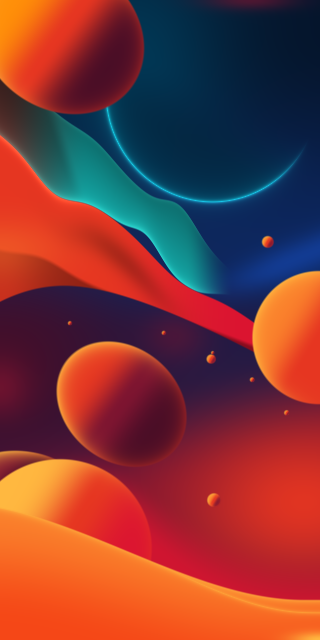
Reproduce this background procedurally as a WebGL 1 fragment shader.

```glsl
precision highp float;
// Abstract wallpaper: glowing orbs, silky teal and red ribbons and an orange wave.
uniform vec2 u_resolution;
#define NIGHT vec3(0.02, 0.08, 0.17)
#define BLUE vec3(0.05, 0.15, 0.37)
#define INDIGO vec3(0.12, 0.10, 0.27)
#define DUSK vec3(0.28, 0.05, 0.15)
#define WINE vec3(0.49, 0.08, 0.19)
#define CRIMSON vec3(0.86, 0.08, 0.19)
#define RED vec3(0.90, 0.21, 0.13)
#define ORANGE vec3(0.98, 0.50, 0.17)
#define AMBER vec3(1.0, 0.72, 0.25)
#define TEAL vec3(0.07, 0.62, 0.60)
#define LIGHT_DIR vec2(-0.82, -0.50)
#define BEADS 5

float hash(float n) {
  n = fract(n * 0.1031) + 0.37;
  return fract(n * n * 33.33);
}
// Antialiased coverage of a region where d is negative
float cover(float d) {
  float aa = 1.2 / u_resolution.x;
  return 1.0 - smoothstep(-aa, aa, d);
}
float bump(float x, float center, float width) {
  float t = (x - center) / width;
  return exp(-min(t * t, 40.0));
}
float glow(vec2 p, vec2 center, vec2 size) {
  return bump(p.x, center.x, size.x) * bump(p.y, center.y, size.y);
}
// Soft line around d = 0
float line(float d, float width) {
  return exp(-min(abs(d) / width, 40.0));
}
// Tilted ellipse with three-stop shading and a luminous rim
vec3 orb(vec3 base, vec2 p, vec2 center, vec2 radius, float tilt, vec3 shade, vec3 mid, vec3 lit) {
  vec2 v = p - center, axis = vec2(cos(tilt), sin(tilt));
  vec2 q = vec2(dot(v, axis), dot(v, vec2(-axis.y, axis.x))) / radius;
  float size = min(radius.x, radius.y);
  float d = (length(q) - 1.0) * size;
  float k = smoothstep(-0.8, 0.8, dot(v / radius, LIGHT_DIR));
  vec3 body = mix(mix(shade, mid, smoothstep(0.0, 0.5, k)), lit, smoothstep(0.5, 1.0, k));
  float rim = line(d, min(0.022, size * 0.3));
  body = mix(body, mix(RED, AMBER, k), rim * (0.45 + 0.45 * k));
  return mix(base, body, cover(d));
}
vec3 bead(vec3 base, vec2 p, vec2 center, float radius) {
  return orb(base, p, center, vec2(radius), 0.0, WINE, RED, ORANGE);
}

vec3 background(vec2 p) {
  vec3 col = mix(NIGHT, BLUE, smoothstep(0.1, 0.8, p.y));
  col = mix(col, vec3(0.0, 0.25, 0.37), 0.8 * glow(p, vec2(0.42, 0.2), vec2(0.3, 0.4)));
  col = mix(col, WINE, 0.6 * glow(p, vec2(0.78, 0.0), vec2(0.14, 0.03)));
  col += vec3(0.02, 0.08, 0.2) * bump(p.y, 1.18 - 0.4 * p.x, 0.06) * smoothstep(0.55, 0.9, p.x);
  col = mix(col, INDIGO, smoothstep(0.85, 1.05, p.y));
  col = mix(col, DUSK, 0.9 * glow(p, vec2(0.0, 1.15), vec2(0.42, 0.4)));
  col = mix(col, WINE, 0.7 * glow(p, vec2(0.0, 1.21), vec2(0.09)));
  col = mix(col, WINE, 0.4 * glow(p, vec2(0.55, 1.05), vec2(0.1, 0.08)));
  col = mix(col, WINE, smoothstep(1.2, 1.55, p.y + 0.25 * p.x - 0.12));
  col = mix(col, RED, 0.95 * glow(p, vec2(0.95, 1.57), vec2(0.36, 0.25)));
  float sweep = 1.84 - 0.85 * pow(max(1.0 - p.x, 0.001), 2.2);
  return mix(col, CRIMSON, 0.85 * smoothstep(-0.12, 0.08, p.y - sweep) * smoothstep(1.4, 1.6, p.y));
}
// Large dark bubble, lit along its lower left
vec3 bubble(vec3 col, vec2 p) {
  vec2 q = (p - vec2(0.664, 0.286)) / vec2(0.333, 0.345);
  float d = (length(q) - 1.0) * 0.335;
  float lit = smoothstep(-0.05, 0.6, dot(q, vec2(-0.45, 0.9)));
  vec3 body = mix(NIGHT, vec3(0.0, 0.27, 0.38), 0.3 + 0.5 * line(d, 0.09));
  col = mix(col, body, cover(d) * lit * 0.8);
  return col + TEAL * lit * (0.75 * line(d, 0.004) + 0.2 * line(d, 0.02));
}
vec3 ribbons(vec3 col, vec2 p) {
  float x = p.x, y = p.y, dx = x - 0.2;
  float redTop = 0.42 + 0.74 * x + 0.06 * bump(x, 0.17, 0.09) + 0.045 * bump(x, 0.56, 0.12);
  // Teal veil
  float top = 0.197 + 0.9 * x - 0.025 * bump(x, 0.3, 0.08) - 0.06 * bump(x, 0.565, 0.07);
  float low = redTop - 0.045 * bump(x, 0.46, 0.06) - 0.06 * smoothstep(0.6, 0.8, x);
  float t = clamp((y - top) / max(low - top, 0.01), 0.0, 1.0);
  vec3 veil = mix(vec3(0.38, 0.2, 0.17), TEAL, smoothstep(0.0, 0.28, x));
  float fold = smoothstep(-0.03, 0.015, x - 0.17 - 0.32 * (y - 0.35));
  veil *= mix(0.6 + 0.5 * t * t, 0.72 + 0.4 * t, fold);
  veil += vec3(0.12, 0.25, 0.22) * (line(y - low, 0.012) + 0.5 * line(y - top, 0.006));
  col = mix(col, veil, 0.92 * cover(top - y) * cover(y - low) * (1.0 - smoothstep(0.58, 0.73, x)));
  // Red silk with a darker underside
  float redLow = 0.893 + 1.25 * dx * dx / (1.0 + 1.9 * max(dx, 0.0));
  float crease = 0.785 + 0.37 * x - 0.03 * bump(x, 0.13, 0.1);
  vec3 silk = mix(RED, CRIMSON, smoothstep(0.3, 0.75, x));
  silk = mix(silk, ORANGE, 0.4 * glow(p, vec2(0.0, 0.78), vec2(0.2, 0.09)));
  silk *= 1.0 - 0.25 * bump(y, redTop + 0.1, 0.05) * bump(x, 0.38, 0.15);
  silk *= mix(1.0, 0.62 + 0.25 * bump(x, 0.0, 0.15), smoothstep(-0.006, 0.012, y - crease));
  silk += vec3(0.3, 0.25, 0.15) * line(y - redTop, 0.01) * (1.0 - smoothstep(0.1, 0.4, x));
  return mix(col, silk, cover(redTop - y) * cover(y - redLow));
}
// Foreground wave with a bright crest and a second highlight
vec3 wave(vec3 col, vec2 p) {
  float depth = p.y - 1.572 - 0.303 * smoothstep(-0.15, 0.95, p.x);
  float crease = depth - 0.04 * smoothstep(0.4, 1.0, p.x);
  vec3 body = mix(ORANGE, vec3(0.96, 0.28, 0.09), smoothstep(0.0, 0.36, depth + 0.12 * p.x));
  body = mix(body, AMBER, 0.75 * line(depth, 0.01));
  body = mix(body, AMBER, 0.6 * line(crease, 0.006) * smoothstep(0.4, 0.7, p.x));
  body = mix(body, AMBER, glow(p, vec2(1.0, 2.0), vec2(0.09, 0.025)));
  return mix(col, body, cover(-depth));
}

void main() {
  // Width spans 0..1, height spans 0..2 measured downward
  vec2 uv = gl_FragCoord.xy / u_resolution, p = vec2(uv.x, 2.0 - 2.0 * uv.y);
  vec3 col = ribbons(bubble(background(p), p), p);
  // Large orbs
  col = orb(col, p, vec2(0.07, 1.5), vec2(0.17, 0.09), 0.1, DUSK, DUSK, WINE);
  col = orb(col, p, vec2(0.38, 1.263), vec2(0.219, 0.177), 0.7, DUSK, WINE, RED);
  col = orb(col, p, vec2(0.188, 1.714), vec2(0.286, 0.279), 0.0, CRIMSON, RED, AMBER);
  col = orb(col, p, vec2(0.997, 1.055), vec2(0.208), 0.0, RED, RED, ORANGE);
  // Floating beads: three large, then a trailing arc of small ones
  col = bead(col, p, vec2(0.837, 0.756), 0.018);
  col = bead(col, p, vec2(0.66, 1.122), 0.014);
  col = bead(col, p, vec2(0.669, 1.563), 0.021);
  for (int i = 0; i < BEADS; i++) {
    float s = float(i) / float(BEADS - 1) + 0.0001;
    vec2 at = vec2(0.216 + 0.68 * pow(s, 0.6), 1.01 + 0.28 * pow(s, 1.6));
    col = bead(col, p, at, 0.004 + 0.005 * hash(float(i) + 3.0));
  }
  col = wave(col, p);
  col = orb(col, p, vec2(0.19, 0.109), vec2(0.275, 0.231), 0.64, DUSK, RED, vec3(1.0, 0.56, 0.03));
  gl_FragColor = vec4(clamp(col, 0.0, 1.0), 1.0);
}
```
